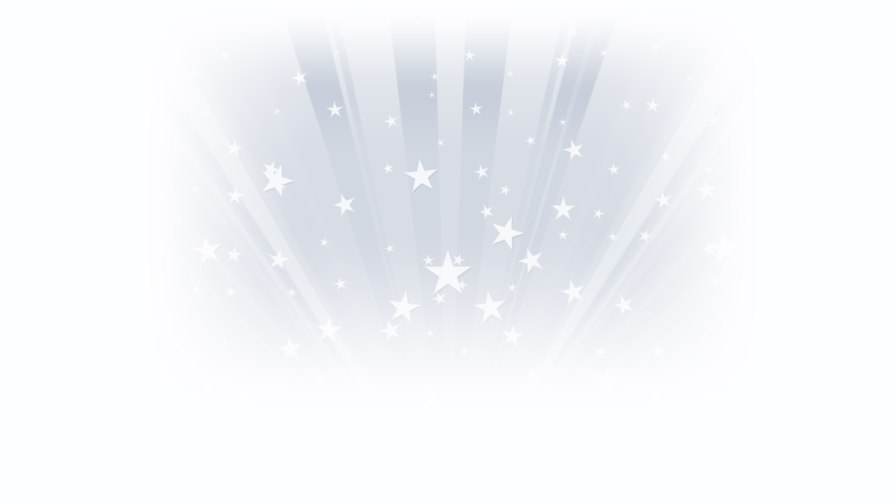
This background is drawn by a WebGL 2 fragment shader. Its source:

```glsl
#version 300 es
precision highp float;
// Pale blue-grey light rays fanning upward, scattered with white stars, fading to white.

uniform vec2 u_resolution;
out vec4 fragColor;

const float TAU = 6.2831853;

vec3 hash3(vec2 cell) {
    vec3 h = fract(vec3(cell.xyx) * vec3(0.1031, 0.1030, 0.0973));
    h += dot(h, h.yxz + 33.33);
    return fract((h.xxy + h.yzz) * h.zyx);
}

// Coverage of a five-pointed star, tip up when turn is zero
float star(vec2 p, vec2 center, float radius, float turn) {
    p -= center;
    float sector = TAU / 5.0;
    float angle = mod(atan(p.x, p.y) + turn + 0.5 * sector, sector) - 0.5 * sector;
    vec2 folded = length(p) * vec2(cos(angle), abs(sin(angle)));
    float dist = dot(folded - vec2(radius, 0.0), vec2(0.309, 0.951));
    float pixel = 1.0 / u_resolution.y;
    return 1.0 - smoothstep(-pixel, pixel, dist);
}

// Soft-edged interval
float band(float x, float low, float high, float soft) {
    return smoothstep(low - soft, low + soft, x) * (1.0 - smoothstep(high - soft, high + soft, x));
}

// One jittered star per cell, smaller toward the top
float scatteredStars(vec2 p) {
    float size = 0.092;
    vec2 home = floor(p / size);
    float cover = 0.0;
    for (int j = -1; j <= 1; j++) {
        for (int i = -1; i <= 1; i++) {
            vec2 cell = home + vec2(i, j);
            vec3 h = hash3(cell + 57.0);
            vec2 center = (cell + 0.15 + 0.7 * h.xy) * size;
            float radius = mix(0.007, 0.023, h.z * h.z) * mix(1.15, 0.65, smoothstep(0.5, 0.95, center.y));
            float present = step(0.12, fract(h.z * 17.0 + h.x)) * step(0.2, center.y);
            cover = max(cover, present * star(p, center, radius, (h.x - 0.5) * 0.8));
        }
    }
    return cover;
}

// The few large stars around the middle
float largeStars(vec2 p) {
    float cover = star(p, vec2(0.0, 0.456), 0.048, 0.0);
    cover = max(cover, star(p, vec2(-0.053, 0.650), 0.034, 0.1));
    cover = max(cover, star(p, vec2(-0.340, 0.641), 0.034, -0.3));
    cover = max(cover, star(p, vec2(0.116, 0.537), 0.034, -0.3));
    cover = max(cover, star(vec2(abs(p.x + 0.002), p.y), vec2(0.086, 0.389), 0.033, 0.15));
    cover = max(cover, star(p, vec2(-0.477, 0.502), 0.030, 0.2));
    return max(cover, star(p, vec2(0.549, 0.507), 0.035, 0.1));
}

// Darkness of the fan, by slope from a point just below the canvas
float rayTone(vec2 p) {
    float height = p.y + 0.042;
    float slope = p.x / max(height, 0.05);
    float side = abs(slope - 0.005);
    float soft = 0.0015 / max(height, 0.05) + 0.001;
    float upper = smoothstep(0.68, 0.84, p.y);

    float dark = band(side, 0.030, 0.120, soft) + band(side, 0.250, 0.328, soft);
    dark += 0.6 * band(side, 0.220, 0.238, soft);
    float light = band(side, 0.575, 0.640, soft) + 0.6 * band(side, 0.690, 0.715, soft);
    light += 0.6 * band(slope, 0.288, 0.300, soft);

    float streaks = sin(side * 41.0) + 0.6 * sin(side * 97.0 + 1.0);
    float tone = mix(0.62, 0.50, upper) + dark * mix(0.09, 0.40, upper);
    return tone - 0.20 * light + 0.04 * streaks * smoothstep(0.3, 0.6, side);
}

void main() {
    // Height is one unit, x is measured from the middle
    vec2 p = (gl_FragCoord.xy - vec2(0.5 * u_resolution.x, 0.0)) / u_resolution.y;

    // Soft window that fades to white on all sides
    float window = 1.0 - smoothstep(0.27, 0.62, abs(p.x - 0.01));
    window *= smoothstep(0.18, 0.56, p.y) * (1.0 - smoothstep(0.80, 0.99, p.y));

    vec3 white = vec3(0.994, 0.995, 1.0);
    vec3 slate = vec3(0.755, 0.785, 0.835);
    vec3 color = mix(white, slate, window * rayTone(p));

    // Large stars carry a faint shadow
    float large = largeStars(p);
    float shadow = largeStars(p - vec2(0.002, -0.003));
    color -= 0.05 * window * shadow * (1.0 - large);
    color = mix(color, white, 0.82 * max(large, scatteredStars(p)));

    fragColor = vec4(color, 1.0);
}
```
